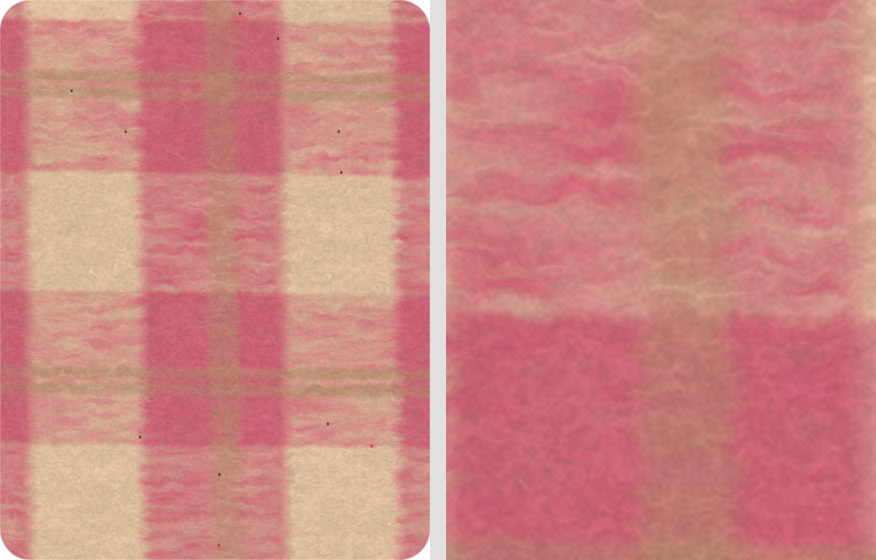
Left, the full canvas; right, a detail of the centre.
Give the GLSL for this texture, as a WebGL 2 fragment shader.

```glsl
#version 300 es
precision highp float;
uniform vec2 u_resolution;
out vec4 fragColor;

float hash(vec2 cell) {
  uvec2 q = uvec2(ivec2(cell) + 4096) * uvec2(1597334673u, 3812015801u);
  uint n = (q.x ^ q.y) * 1597334673u;
  n = (n ^ (n >> 15)) * 2246822519u;
  return float((n ^ (n >> 13)) >> 8) / 16777216.0;
}

float noise(vec2 p) {
  vec2 i = floor(p), f = fract(p);
  f = f * f * (3.0 - 2.0 * f);
  return mix(mix(hash(i), hash(i + vec2(1, 0)), f.x),
             mix(hash(i + vec2(0, 1)), hash(i + vec2(1, 1)), f.x), f.y);
}

float fbm(vec2 p) {
  float sum = 0.0, gain = 0.53;
  for (int i = 0; i < 4; i++) {
    sum += gain * noise(p);
    p = p * 2.03 + 17.3;
    gain *= 0.5;
  }
  return sum;
}

// Signed distance to the nearest repeat centre
float repeatAt(float x, float centre, float period) {
  x -= centre;
  return x - period * round(x / period);
}

float band(float d, float halfWidth, float soft) {
  return 1.0 - smoothstep(halfWidth - soft, halfWidth + soft, abs(d));
}

// Thin curled hairs along the ridges of warped noise
float hairs(vec2 p, vec2 scale) {
  float n = noise(p * scale);
  return pow(1.0 - abs(2.0 * n - 1.0), 4.0);
}

void main() {
  vec2 uv = gl_FragCoord.xy / u_resolution.y;
  vec2 size = vec2(u_resolution.x / u_resolution.y, 1.0);

  // Slightly skewed cloth with crimped, matted fibres
  vec2 p = uv + 0.012 * vec2(uv.y - 0.5, uv.x - 0.38);
  vec2 curl = vec2(fbm(uv * 45.0), fbm(uv * 45.0 + 91.0)) - 0.5;
  vec2 felt = uv + curl * vec2(0.015, 0.020);
  float streak = fbm(felt * vec2(17.0, 85.0)) - 0.5;
  float cloud = fbm(uv * 9.0 + 40.0) - 0.5;
  float fuzz = noise(felt * vec2(170.0, 260.0)) - 0.5;
  float grain = noise(uv * 420.0) - 0.5;

  // Wide pink bands: feathered upright ones, crisper level ones
  float x = p.x + streak * 0.022;
  float y = p.y + curl.y * 0.010;
  float warp = band(repeatAt(x, 0.380, 0.456), 0.127, 0.017);
  float weft = band(repeatAt(y, 0.341, 0.485), 0.136, 0.006);
  float mixed = warp + weft - 2.0 * warp * weft;
  float pink = 0.70 * warp + 0.44 * weft - 0.14 * warp * weft;
  pink += mixed * (streak * 0.95 + cloud * 0.22 + fuzz * 0.10);
  pink += warp * weft * (streak * 0.22 + cloud * 0.10);

  vec3 cream = vec3(0.855, 0.738, 0.610);
  vec3 rose = vec3(0.782, 0.388, 0.450);
  vec3 olive = vec3(0.690, 0.560, 0.420);
  vec3 colour = mix(cream, rose, clamp(pink, 0.0, 1.08));

  // Narrow olive stripes: one upright, pairs across
  float upright = band(repeatAt(x, 0.400, 0.456), 0.027, 0.011);
  upright *= 0.42 + streak * 0.5 + cloud * 0.3;
  float pairOffset = abs(repeatAt(y, 0.319, 0.527)) - 0.016;
  float across = band(pairOffset, 0.009, 0.005) * (0.62 - 0.22 * warp);
  across += band(pairOffset + 0.012, 0.006, 0.006) * 0.12;
  across *= 1.0 + streak * 0.9 + cloud * 0.4;
  colour = mix(colour, olive, clamp(upright, 0.0, 0.8));
  colour = mix(colour, olive, clamp(across, 0.0, 0.8));

  // Pale loose hairs and woolly shading
  float loose = hairs(felt + 3.0, vec2(28.0, 95.0)) * smoothstep(0.35, 0.75, fbm(uv * 14.0));
  colour = mix(colour, cream * 1.03, loose * (0.08 + 0.24 * mixed));
  colour *= 1.0 + streak * 0.07 + fuzz * 0.07 + grain * 0.07 + cloud * 0.05;
  colour += 0.025 * (hairs(felt, vec2(60.0, 130.0)) - 0.3);

  // Sparse lint: mostly dark, some red or white
  vec2 cell = floor(uv * 11.0);
  float pick = hash(cell + 300.0);
  vec2 spot = cell + 0.2 + 0.6 * vec2(hash(cell + 500.0), hash(cell + 700.0));
  float speck = 1.0 - smoothstep(0.010, 0.036, length((uv * 11.0 - spot) * vec2(1.0, 0.75)));
  vec3 lint = pick < 0.06 ? vec3(0.25, 0.18, 0.20)
            : pick < 0.08 ? vec3(0.78, 0.18, 0.14) : vec3(0.95, 0.88, 0.82);
  colour = mix(colour, lint, speck * step(pick, 0.11) * 0.8);

  // Rounded swatch on white
  vec2 corner = abs(uv - size * 0.5) - size * 0.5 + 0.055;
  float edge = length(max(corner, 0.0)) - 0.055;
  float pixel = 1.0 / u_resolution.y;
  colour = mix(colour, vec3(1.0), smoothstep(-pixel, pixel, edge));
  fragColor = vec4(colour, 1.0);
}
```
